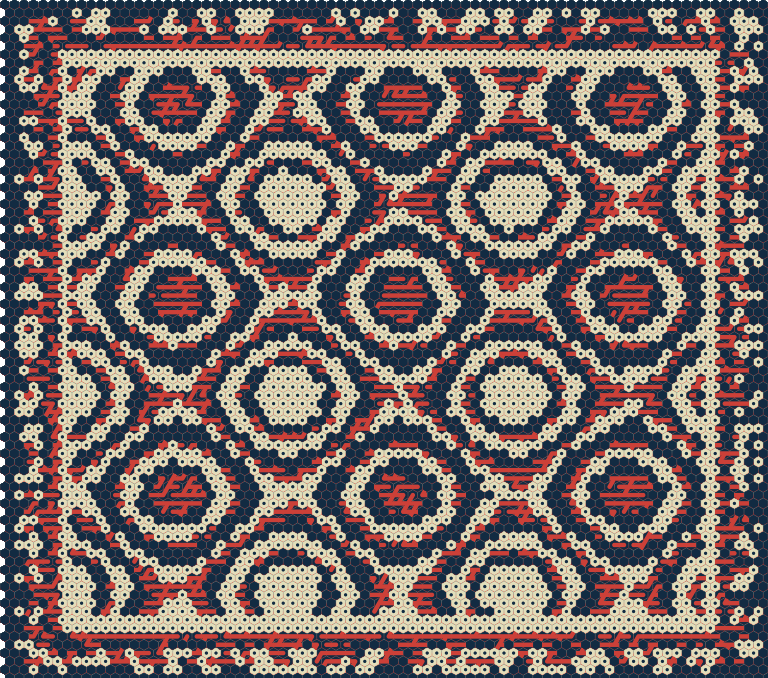
Write a Shadertoy shader that draws this pattern.

```glsl
const float TAU = 6.2831853;
const int NAVY = 0, CREAM = 1, RED = 2;

float hash(vec2 p) {
    return fract(sin(dot(p, vec2(127.1, 311.7))) * 43758.5453);
}

bool within(float x, float lo, float hi) {
    return x >= lo && x < hi;
}

// Centre of the nearest cell in a unit honeycomb
vec2 hexCentre(vec2 p) {
    vec2 s = vec2(1.0, 1.7320508);
    vec2 a = floor(p / s + 0.5) * s;
    vec2 b = (floor(p / s) + 0.5) * s;
    return distance(p, a) < distance(p, b) ? a : b;
}

// Whole-number key, stable between neighbouring cells
vec2 cellKey(vec2 centre) {
    return floor(centre * vec2(2.0, 1.1547005) + 0.5);
}

float segment(vec2 p, vec2 end) {
    return length(p - end * clamp(dot(p, end) / dot(end, end), 0.0, 1.0));
}

// Scattered clusters in the outer border
int borderKind(vec2 c, vec2 away, float d) {
    bool side = away.x > away.y;
    float along = side ? c.y : c.x;
    float cluster = sin(along * TAU / (side ? 3.05 : 4.3) + 1.4 * sin(along * 0.37));
    float n = hash(cellKey(c) + 17.0);
    if (within(d, 1.9, 4.5) && n + 0.32 * cluster > 0.58) return CREAM;
    if (within(d, 0.9, 3.3) && n < 0.48) return RED;
    return NAVY;
}

// Contours of a cosine lattice: alternating red and cream medallions
int fieldKind(vec2 c) {
    vec2 wave = cos(TAU * (c - vec2(41.88, 39.58)) / vec2(23.54, 20.42));
    float f = wave.x + wave.y + 0.11 * (hash(cellKey(c)) - 0.5);
    if (within(f, 1.04, 1.46) || within(f, 0.0, 0.29)
        || within(f, -1.14, -0.68) || f < -1.58) return CREAM;
    if (f > 1.76 || within(f, 0.86, 1.04) || within(f, -0.3, 0.0)
        || within(f, -1.3, -1.14)) return RED;
    return NAVY;
}

int cellKind(vec2 c) {
    vec2 away = abs(c - vec2(40.3, 35.0)) - vec2(34.25, 30.3);
    float d = max(away.x, away.y);
    if (d < -1.4) return fieldKind(c);
    if (d < 0.0) return CREAM;
    if (d < 0.9) return RED;
    return borderKind(c, away, d);
}

// Horizontal and slanted strokes shared with neighbouring cells
float strokeDistance(vec2 o, vec2 c) {
    float d = 1.0;
    for (int i = 0; i < 2; i++) {
        vec2 dir = i == 0 ? vec2(1.0, 0.0) : vec2(0.5, 0.8660254);
        float chance = i == 0 ? 0.82 : 0.3;
        for (float s = -1.0; s < 2.0; s += 2.0) {
            vec2 owner = s > 0.0 ? c : c - dir;
            if (hash(cellKey(owner) + 41.0 * float(i + 1)) < chance)
                d = min(d, segment(o, dir * s * 0.55));
        }
    }
    return d;
}

void mainImage(out vec4 fragColor, in vec2 fragCoord) {
    float px = 80.0 / iResolution.x;
    vec2 p = fragCoord * px;
    vec2 c = hexCentre(p);
    vec2 o = p - c;
    int kind = cellKind(c);

    vec3 navy = vec3(0.07, 0.17, 0.26);
    vec3 cream = vec3(0.89, 0.87, 0.73);
    vec3 red = vec3(0.80, 0.25, 0.22);
    float aa = px * 0.6;

    // Cell faces
    vec3 col = navy;
    if (kind == CREAM)
        col = mix(navy, cream, smoothstep(-aa, aa, length(o) - 0.17));

    // Seams: grey above, red below
    vec2 q = abs(o);
    float edge = 0.5 - max(q.x, dot(q, vec2(0.5, 0.8660254)));
    vec3 seam = mix(red, vec3(0.48, 0.52, 0.49), smoothstep(-0.25, 0.2, o.y));
    col = mix(col, seam, 0.65 * (1.0 - smoothstep(-aa, aa, edge - 0.035)));

    // Red thread
    if (kind == RED)
        col = mix(red, col, smoothstep(-aa, aa, strokeDistance(o, c) - 0.23));

    // Scalloped left and top rims
    if (c.x < 0.25 || c.y > 70.5) col = vec3(1.0);

    fragColor = vec4(col, 1.0);
}
```
